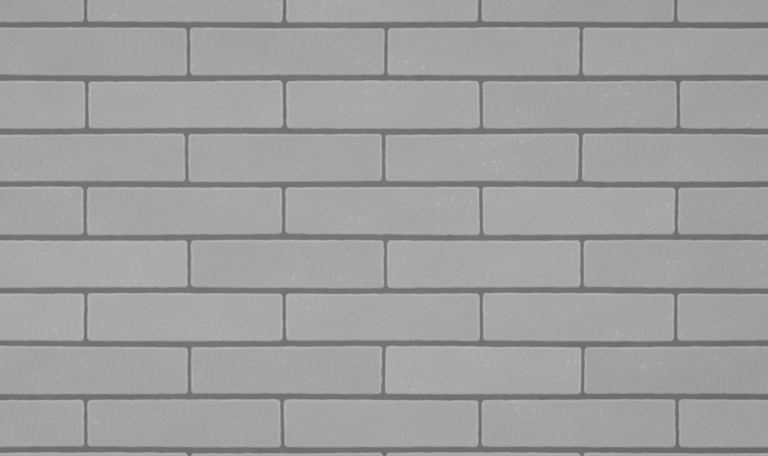
Give the GLSL for this texture, as a WebGL 2 fragment shader.

```glsl
#version 300 es
precision highp float;
// Running-bond wall of long grey bricks with worn edges and dark recessed joints.

uniform vec2 u_resolution;
out vec4 outColor;

// Lengths are fractions of the canvas height.
const vec2  PITCH        = vec2(0.4316, 0.1165); // brick plus joint
const vec2  GAP          = vec2(0.0068, 0.0118); // joint thickness
const float TOP_JOINT    = 0.0548;               // first bed joint, from the top
const float FIRST_HEAD   = 0.4123;               // head joint of the even rows
const float BOND_SHIFT   = 0.484;                // shift of odd rows, in bricks
const float HEAD_JITTER  = 0.014;                // in bricks
const float CORNER       = 0.008;
const float EDGE_WOBBLE  = 0.0009;
const float EDGE_SOFT    = 0.0019;
const float RIM_WIDTH    = 0.0034;
const float GRAIN_SCALE  = 95.0;
const float GRAIN_AMOUNT = 0.022;
const float BRICK_VARIATION = 0.022;
const vec3  FACE   = vec3(0.648);
const vec3  SHADE  = vec3(0.55);
const vec3  RIM    = vec3(0.715);
const vec3  MORTAR = vec3(0.445);

float hash(vec2 p) {
    vec3 q = fract(p.xyx * vec3(0.1031, 0.1030, 0.0973));
    q += dot(q, q.yzx + 33.33);
    return fract((q.x + q.y) * q.z);
}

// Distance to the nearest scattered point.
float cellular(vec2 p) {
    vec2 cell = floor(p), f = p - cell;
    float nearest = 2.0;
    for (int y = -1; y <= 1; y++)
    for (int x = -1; x <= 1; x++) {
        vec2 o = vec2(x, y), id = cell + o;
        vec2 point = o + vec2(hash(id), hash(id + 57.3));
        nearest = min(nearest, length(point - f));
    }
    return nearest;
}

// Layered sines, roughly -1 to 1.
float waves(vec2 p) {
    float sum = 0.0, amp = 0.5;
    for (int i = 0; i < 4; i++) {
        sum += amp * sin(p.x + 1.7 * sin(p.y)) * cos(p.y + 1.3 * sin(0.7 * p.x));
        p = mat2(1.5, 1.1, -1.1, 1.5) * p + 2.3;
        amp *= 0.6;
    }
    return sum;
}

float roundBox(vec2 p, vec2 halfSize, float radius) {
    vec2 q = abs(p) - halfSize + radius;
    return length(max(q, 0.0)) + min(max(q.x, q.y), 0.0) - radius;
}

// Horizontal place of head joint i in a row, in bricks, slightly tilted.
float headJoint(float i, float row, float v) {
    float place = hash(vec2(i + 31.0, row + 17.0)) - 0.5;
    float tilt = hash(vec2(i + 71.0, row + 43.0)) - 0.5;
    return i + HEAD_JITTER * (place + 0.7 * tilt * (v - 0.5));
}

void main() {
    vec2 p = gl_FragCoord.xy / u_resolution.y;
    float pixel = 1.0 / u_resolution.y;
    float depth = 1.0 - p.y;

    // Row, then brick between two uneven head joints.
    float bend = 0.0009 * sin(p.x * 7.0 + floor(depth / PITCH.y + 0.03) * 2.4);
    float rowPos = (depth - TOP_JOINT + bend) / PITCH.y;
    float row = floor(rowPos), v = rowPos - row;
    float u = (p.x - FIRST_HEAD) / PITCH.x + BOND_SHIFT * mod(row, 2.0);
    u += mod(row, 2.0) * 0.032;
    float i = floor(u);
    i += step(headJoint(i + 1.0, row, v), u) - step(u, headJoint(i, row, v));
    float left = headJoint(i, row, v), right = headJoint(i + 1.0, row, v);
    vec2 id = vec2(i + 20.0, row + 20.0);
    float tone = hash(id) - 0.5;

    // Rounded outline with worn, slightly crooked edges.
    vec2 local = vec2(u - 0.5 * (left + right), 0.5 - v) * PITCH;
    local.y += local.x * 0.007 * (hash(id + 9.1) - 0.5);
    vec2 halfSize = 0.5 * (vec2(right - left, 1.0) * PITCH - GAP);
    float d = roundBox(local, halfSize, CORNER);
    d += EDGE_WOBBLE * waves(p * 90.0 + tone * 30.0);
    d += EDGE_WOBBLE * (0.5 - cellular(p * 48.0));

    // Fired face: broad clouds, embossed grain and pale specks.
    vec2 g = p * GRAIN_SCALE;
    float relief = cellular(g) - cellular(g + vec2(0.35, -0.35));
    float clouds = waves(p * vec2(13.0, 19.0) + tone * 40.0);
    float roughness = 0.6 + 0.4 * clouds;
    vec3 color = FACE + BRICK_VARIATION * tone + 0.011 * clouds;
    color += GRAIN_AMOUNT * roughness * relief;
    float speck = 1.0 - smoothstep(0.05, 0.16, cellular(p * 27.0));
    color += 0.035 * speck * smoothstep(0.1, 0.6, clouds);

    // Pale arris on top and sides, shaded lower edge.
    float rim = exp(-pow((d + RIM_WIDTH) / (0.6 * RIM_WIDTH), 2.0));
    float lower = smoothstep(0.75, 0.98, -local.y / halfSize.y);
    float wear = 0.55 + 0.35 * waves(p * 35.0 + 4.0);
    color = mix(color, RIM, rim * wear * (1.0 - 0.65 * lower));
    color = mix(color, SHADE, 0.55 * lower * smoothstep(-0.006, 0.0, d));

    // Recessed joint and gentle uneven light over the wall.
    vec3 joint = MORTAR + 0.012 * waves(p * 60.0);
    float edge = max(EDGE_SOFT, pixel * 0.75);
    color = mix(color, joint, smoothstep(-edge, edge, d));
    vec2 s = gl_FragCoord.xy / u_resolution - vec2(0.45, 0.48);
    color += 0.012 - 0.075 * dot(s, s) - 0.012 * s.x;
    outColor = vec4(color, 1.0);
}
```
